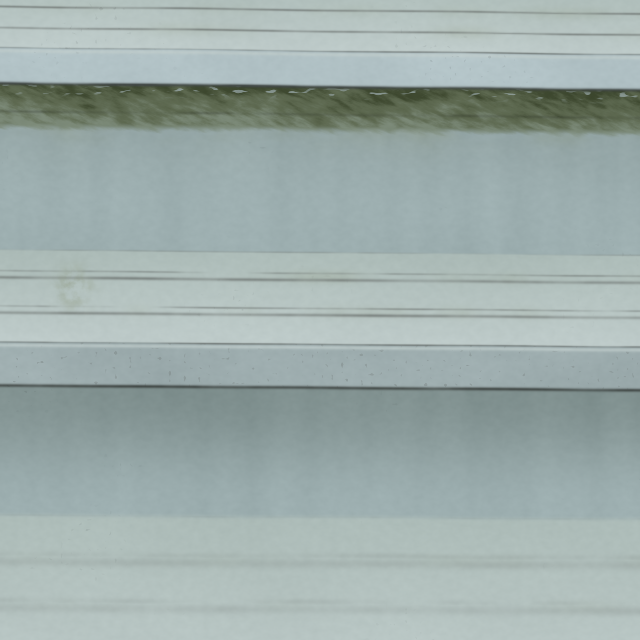
A Shadertoy shader for this texture:

```glsl
// Weathered pale metal steps: three ledges, each a grooved tread, a front lip
// and a shaded recess, painted from top to bottom along a slightly tilted axis.
// Gradient noise breaks the grooves, stains the paint and grows the moss band.

const int STEP_COUNT = 3;
// Per ledge, measured down from the top: tread start, lip start, lip end, groove blur
const vec4 STEPS[STEP_COUNT] = vec4[](
    vec4(-0.040, 0.074, 0.130, 0.0016),
    vec4( 0.390, 0.534, 0.602, 0.0022),
    vec4( 0.805, 1.100, 1.200, 0.0060));
const vec2 GROOVES[STEP_COUNT] = vec2[](
    vec2(0.010, 0.043), vec2(0.428, 0.483), vec2(0.872, 0.944));
// Per ledge: groove strength, spacing of the double groove
const vec2 GROOVE_STYLE[STEP_COUNT] = vec2[](
    vec2(0.60, 0.0), vec2(0.62, 0.0105), vec2(0.17, 0.012));
const float LIP_LIGHT[STEP_COUNT] = float[](0.95, 0.15, 0.5);
const float RECESS_SHADE[STEP_COUNT] = float[](0.45, 1.0, 0.0);

const float TILT_TOP = 0.012;
const float TILT_BOTTOM = 0.005;
const float MOSS_DEPTH = 0.068;
const float GRAIN = 0.022;
const vec2 STAIN_CENTER = vec2(0.115, 0.448);

const vec3 TREAD_DIM = vec3(0.675, 0.735, 0.720);
const vec3 TREAD_LIT = vec3(0.745, 0.795, 0.790);
const vec3 LIP_DIM = vec3(0.600, 0.660, 0.665);
const vec3 LIP_PALE = vec3(0.695, 0.760, 0.775);
const vec3 RECESS = vec3(0.615, 0.685, 0.690);
const vec3 SHADOW = vec3(0.500, 0.565, 0.560);
const vec3 GROOVE_DIRT = vec3(0.390, 0.410, 0.400);
const vec3 EDGE_DARK = vec3(0.250, 0.275, 0.265);
const vec3 MOSS_DARK = vec3(0.230, 0.270, 0.170);
const vec3 MOSS_MID = vec3(0.355, 0.400, 0.300);
const vec3 MOSS_PALE = vec3(0.480, 0.535, 0.465);
const vec3 ALGAE = vec3(0.540, 0.580, 0.470);

vec2 gradientAt(vec2 cell) {
    vec3 p = fract(cell.xyx * vec3(0.1031, 0.1030, 0.0973));
    p += dot(p, p.yzx + 33.33);
    float angle = 6.28318 * fract((p.x + p.y) * p.z);
    return vec2(cos(angle), sin(angle));
}

// Gradient noise, about -0.7 to 0.7
float noise(vec2 p) {
    vec2 i = floor(p), f = fract(p);
    vec2 u = f * f * f * (f * (f * 6.0 - 15.0) + 10.0);
    vec2 e = vec2(1.0, 0.0);
    float a = dot(gradientAt(i), f);
    float b = dot(gradientAt(i + e.xy), f - e.xy);
    float c = dot(gradientAt(i + e.yx), f - e.yx);
    float d = dot(gradientAt(i + e.xx), f - e.xx);
    return mix(mix(a, b, u.x), mix(c, d, u.x), u.y);
}

float fbm(vec2 p) {
    float sum = 0.0, gain = 0.6;
    for (int i = 0; i < 4; i++) {
        sum += gain * noise(p);
        p = mat2(1.6, 1.2, -1.2, 1.6) * p + 7.3;
        gain *= 0.5;
    }
    return sum;
}

float cover(float dist, float soft) { return smoothstep(-soft, soft, dist); }

float softLine(float dist, float width) { return exp(-dist * dist / (width * width)); }

// Dirt coming and going along a line
float broken(float x, float seed) {
    return smoothstep(-0.35, 0.35, fbm(vec2(x * 7.0, seed * 5.17 + 0.4)));
}

vec3 addMoss(vec3 col, float x, float below, float px) {
    float m = below / MOSS_DEPTH;
    float streak = fbm(vec2(x * 38.0 - below * 65.0, below * 45.0 + x * 6.0));
    float patches = fbm(vec2(x * 7.0, below * 16.0 + 3.0));
    float age = m * 0.85 + 0.12 + streak * 0.75 + patches * 0.5 - x * 0.1;
    vec3 moss = mix(MOSS_DARK, MOSS_MID, smoothstep(-0.1, 0.45, age));
    moss = mix(moss, MOSS_PALE, smoothstep(0.4, 1.05, age));
    moss *= 1.0 - 0.2 * softLine(m - 0.64, 0.035) * broken(x, 9.0);
    // Pale chips just under the lip
    float chips = smoothstep(0.22, 0.42, noise(vec2(x * 55.0, below * 170.0)));
    moss = mix(moss, LIP_DIM, 0.75 * chips * softLine(m - 0.12, 0.12));
    float ragged = below - MOSS_DEPTH - 0.010 * streak;
    float body = cover(below, px) * (1.0 - cover(ragged, 0.006));
    float drip = cover(below, px) * exp(-max(ragged, 0.0) * 55.0);
    col = mix(col, ALGAE, 0.35 * drip * smoothstep(-0.2, 0.4, patches));
    return mix(col, moss, body * 0.97);
}

void mainImage(out vec4 fragColor, in vec2 fragCoord) {
    vec2 uv = fragCoord / iResolution.xy;
    float px = 1.0 / iResolution.y, x = uv.x;
    float d = 1.0 - uv.y;
    d -= x * mix(TILT_TOP, TILT_BOTTOM, d) + 0.0012 * noise(vec2(x * 5.0, d * 3.0));
    float cloud = fbm(vec2(x * 4.0, d * 6.0));
    float speck = smoothstep(0.36, 0.55, noise(vec2(x, d) * 130.0));
    vec3 col = RECESS;

    for (int i = 0; i < STEP_COUNT; i++) {
        vec4 s = STEPS[i];
        float seed = float(i) * 4.0;

        // Tread, brightening toward its front
        float along = clamp((d - s.x) / (s.y - s.x), 0.0, 1.0);
        float onTread = cover(d - s.x, max(px, s.w)) * (1.0 - cover(d - s.y, px));
        col = mix(col, mix(TREAD_DIM, TREAD_LIT, along), onTread);
        float backLine = softLine(d - s.x, max(0.0016, 0.7 * px)) * broken(x, seed + 1.0);
        col = mix(col, GROOVE_DIRT, 0.45 * backLine * GROOVE_STYLE[i].x);

        // Double grooves with broken dirt and a little algae
        for (int j = 0; j < 2; j++) {
            float g = d - GROOVES[i][j], gap = 0.5 * GROOVE_STYLE[i].y;
            float w = max(s.w, 0.7 * px), id = seed + float(j) + 2.0;
            float upper = softLine(g + gap, w * 0.8) * broken(x, id + 0.5);
            float lower = softLine(g - gap, w * 1.2) * mix(0.45, 1.0, broken(x, id));
            float algae = softLine(g, 0.010) * smoothstep(0.0, 0.5, fbm(vec2(x * 5.0, id)) + x * 0.2);
            col = mix(col, ALGAE, 0.35 * algae * GROOVE_STYLE[i].x);
            col = mix(col, GROOVE_DIRT, GROOVE_STYLE[i].x * max(0.75 * upper, lower));
        }

        // Front lip with a dirty seam, bright rim and specks
        float onLip = cover(d - s.y, px);
        vec3 lip = mix(LIP_DIM, LIP_PALE, LIP_LIGHT[i]) + 0.03 * cloud;
        lip = mix(lip, GROOVE_DIRT, 0.30 * speck * (1.0 - LIP_LIGHT[i]));
        col = mix(col, lip, onLip);
        col = mix(col, TREAD_LIT, 0.7 * softLine(d - s.y - 0.005, 0.003));
        float seam = softLine(d - s.y, max(0.0016, 0.7 * px));
        col = mix(col, GROOVE_DIRT, 0.65 * seam * mix(0.3, 1.0, broken(x, seed + 3.5)));

        // Recess below, darkest under the lip
        float below = d - s.z;
        float shade = RECESS_SHADE[i] * (1.0 - smoothstep(0.0, 0.19, below));
        float runs = 0.022 * noise(vec2(x * 24.0, d * 2.5));
        col = mix(col, mix(RECESS, SHADOW, shade) + runs, cover(below, px));
        if (i == 0) col = addMoss(col, x, below, px);
        float edge = softLine(below, max(0.0027, 0.8 * px));
        col = mix(col, EDGE_DARK, edge * mix(0.6, 0.95, broken(x, seed + 6.0)));
    }

    // Lone algae stain, sparse specks, broad tone and fine grain
    vec2 q = (vec2(x, d) - STAIN_CENTER) * vec2(38.0, 34.0);
    float stain = exp(-dot(q, q)) * smoothstep(-0.3, 0.4, fbm(vec2(x, d) * 45.0));
    col = mix(col, ALGAE, 0.6 * stain);
    col *= 1.0 - 0.08 * speck * smoothstep(0.1, 0.4, cloud);
    col += 0.022 * cloud + GRAIN * fbm(vec2(x * 70.0, d * 90.0));
    fragColor = vec4(clamp(col, 0.0, 1.0), 1.0);
}
```
